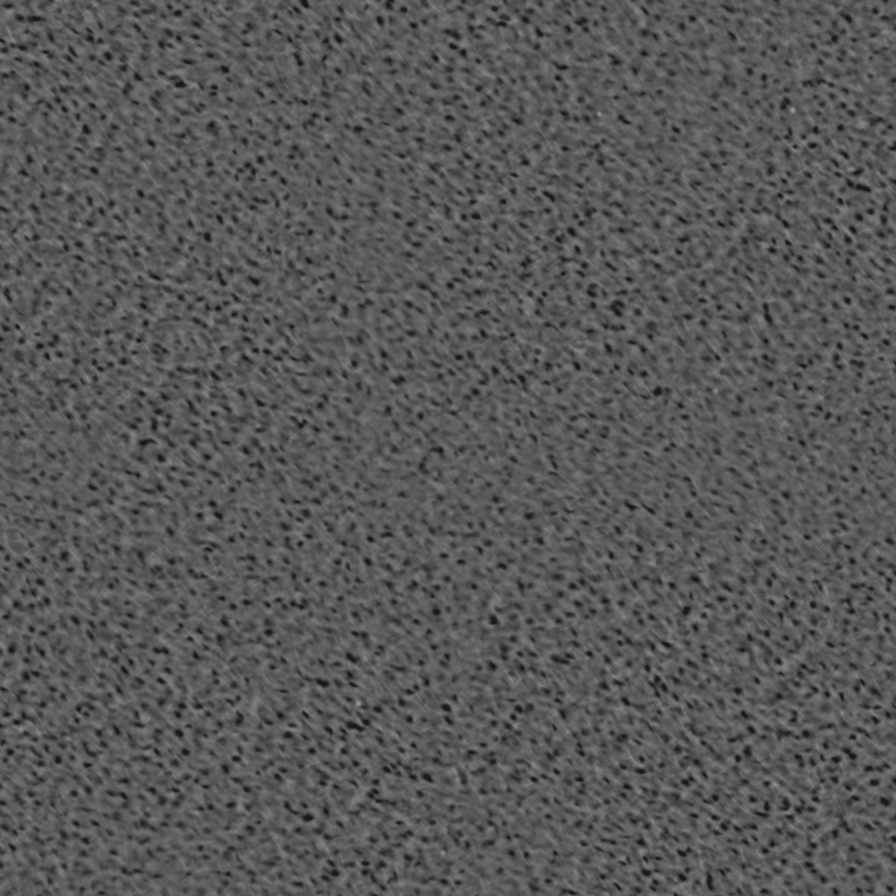
A three.js fragment shader for this texture:

```glsl
// Matte grey porous skin: small dark slanted pores between fine pale fibres.
// Jittered cells hold pores with faint raised rims, stretched gradient noise
// makes the grain and fibres, and slow noise gently varies the relief.

varying vec2 vUv;

const float BASE_GREY = 0.360;
const float DARKEST = 0.10;
const float GRAIN_ANGLE = -0.66;
const vec2 PORE_CELLS = vec2(62.0, 88.0);
const vec2 PORE_RADIUS = vec2(0.0046, 0.0029);
const float RIM = 0.3;

vec2 hash22(vec2 p) {
  vec3 q = fract(vec3(p.xyx) * vec3(0.1031, 0.1030, 0.0973));
  q += dot(q, q.yzx + 33.33);
  return fract((q.xx + q.yz) * q.zy);
}

vec2 rotate(vec2 p, float angle) {
  float c = cos(angle);
  float s = sin(angle);
  return vec2(c * p.x + s * p.y, c * p.y - s * p.x);
}

float cornerSlope(vec2 cell, vec2 offset) {
  float angle = 6.2832 * hash22(cell + 200.0).x;
  return dot(vec2(cos(angle), sin(angle)), offset);
}

// Gradient noise, roughly -0.7 to 0.7
float gradientNoise(vec2 p) {
  vec2 i = floor(p);
  vec2 f = p - i;
  vec2 u = f * f * f * (f * (f * 6.0 - 15.0) + 10.0);
  float low = mix(cornerSlope(i, f),
                  cornerSlope(i + vec2(1.0, 0.0), f - vec2(1.0, 0.0)), u.x);
  float high = mix(cornerSlope(i + vec2(0.0, 1.0), f - vec2(0.0, 1.0)),
                   cornerSlope(i + 1.0, f - 1.0), u.x);
  return mix(low, high, u.y);
}

// Noise stretched along one direction
float streaks(vec2 p, float angle, vec2 frequency, float seed) {
  return gradientNoise(rotate(p, angle) * frequency + seed);
}

// Thin curved lines where stretched noise crosses zero, broken up by a mask
float fibres(vec2 p, float angle, vec2 frequency, float seed) {
  float line = 1.0 - smoothstep(0.0, 0.15, abs(streaks(p, angle, frequency, seed)));
  float mask = smoothstep(-0.1, 0.3, gradientNoise(p * 40.0 + seed));
  return line * mask;
}

// Summed darkness of the elliptic pores around p, each with a paler rim
float pores(vec2 p, vec2 cells, vec2 radius) {
  vec2 home = floor(p * cells);
  float depth = 0.0;
  for (int y = -1; y <= 1; y++) {
    for (int x = -1; x <= 1; x++) {
      vec2 cell = home + vec2(float(x), float(y));
      vec2 jitter = hash22(cell + 300.0);
      vec2 shape = hash22(cell + 517.0);
      vec2 trait = hash22(cell + 741.0);
      vec2 center = (cell + 0.13 + 0.74 * jitter) / cells;
      vec2 size = radius * mix(vec2(0.75, 0.8), vec2(1.2, 1.2), shape);
      vec2 d = rotate(p - center, (trait.x - 0.4) * 1.1) / size;
      float r2 = dot(d, d);
      depth += mix(0.04, 0.30, trait.y * (0.4 + 0.6 * trait.y))
             * (1.0 - RIM * r2) * exp(-0.5 * r2);
    }
  }
  return depth;
}

// Rare pale dots
float specks(vec2 p, float cells) {
  vec2 cell = floor(p * cells);
  vec2 trait = hash22(cell + 913.0);
  vec2 center = (cell + 0.2 + 0.6 * hash22(cell + 60.0)) / cells;
  float dotShape = 1.0 - smoothstep(0.001, 0.0045, length(p - center));
  return dotShape * step(0.94, trait.x) * mix(0.5, 1.0, trait.y);
}

void main() {
  // Slow bends and ragged pore outlines
  vec2 bend = vec2(gradientNoise(vUv * 4.0), gradientNoise(vUv * 4.0 + 31.0));
  vec2 ragged = vec2(gradientNoise(vUv * 110.0), gradientNoise(vUv * 110.0 + 47.0));
  vec2 p = vUv + 0.015 * bend;

  // Patches of slightly stronger and weaker relief
  float patches = gradientNoise(vUv * 3.2 + 9.0) + 0.4 * gradientNoise(vUv * 8.0 + 70.0);
  float relief = clamp(1.0 + 0.4 * patches, 0.7, 1.2);

  float porosity = pores(rotate(p + 0.0025 * ragged, GRAIN_ANGLE), PORE_CELLS, PORE_RADIUS);

  float grain = 0.12 * streaks(p, GRAIN_ANGLE, vec2(60.0, 125.0), 13.0)
              + 0.09 * streaks(p, GRAIN_ANGLE + 0.5, vec2(85.0, 135.0), 83.0)
              + 0.05 * gradientNoise(p * 190.0);

  float threads = 0.058 * fibres(p, -0.92, vec2(22.0, 76.0), 21.0)
                + 0.038 * fibres(p, 0.55, vec2(26.0, 72.0), 57.0);

  float grey = BASE_GREY + relief * (grain + threads - porosity);
  grey = max(grey, DARKEST) + 0.22 * specks(vUv, 13.0);
  gl_FragColor = vec4(vec3(grey), 1.0);
}
```
